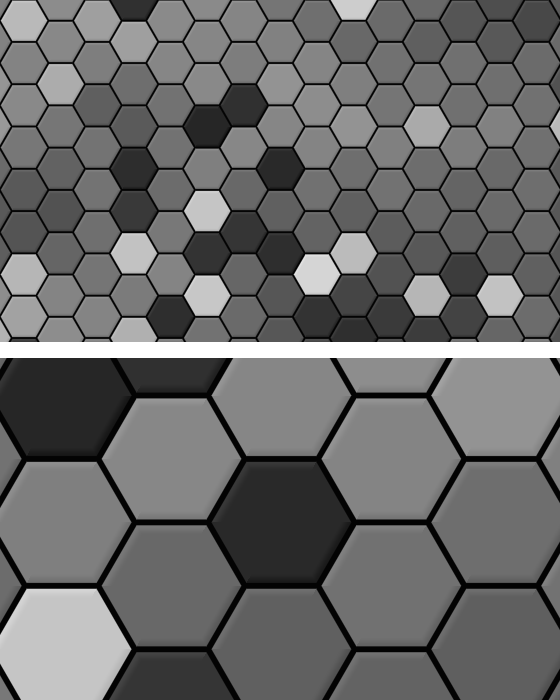
Top, the full canvas; bottom, a detail of the centre.
This pattern is drawn by a WebGL 2 fragment shader. Its source:

```glsl
#version 300 es
precision highp float;

uniform vec2 u_resolution;
out vec4 outColor;

float hash(vec2 p) {
    vec3 q = fract(vec3(p.xyx) * 0.1031);
    q += dot(q, q.yzx + 33.33);
    return fract((q.x + q.y) * q.z);
}

float valueNoise(vec2 p) {
    vec2 i = floor(p);
    vec2 f = fract(p);
    f = f * f * (3.0 - 2.0 * f);
    float low = mix(hash(i), hash(i + vec2(1.0, 0.0)), f.x);
    float high = mix(hash(i + vec2(0.0, 1.0)), hash(i + 1.0), f.x);
    return mix(low, high, f.y);
}

// Grey of one tile: broad drift, small jitter, a few very light or dark tiles
float tileGrey(vec2 center) {
    vec2 cell = round(center * vec2(1.1547, 2.0)) + 40.0;
    float jitter = hash(cell + 7.0) - 0.5;
    float grey = 0.43 + 0.42 * (valueNoise(center * 0.42 + 20.0) - 0.5) + 0.09 * jitter;
    grey += mix(0.05, -0.05, smoothstep(3.0, 9.0, center.x));

    float pick = hash(cell);
    if (pick > 0.91) grey = 0.74 + 0.22 * jitter;
    if (pick < 0.10) grey = 0.19 + 0.10 * jitter;
    return clamp(grey, 0.14, 0.87);
}

void main() {
    // One unit is the height of a hexagon
    float unitsAcross = 13.24;
    float pixel = unitsAcross / u_resolution.x;
    vec2 p = gl_FragCoord.xy * pixel - vec2(0.569, 0.595);

    // Nearest center among two interleaved rectangular lattices
    vec2 period = vec2(1.73205, 1.0);
    vec2 centerA = period * round(p / period);
    vec2 centerB = period * (round(p / period - 0.5) + 0.5);
    vec2 center = distance(p, centerA) < distance(p, centerB) ? centerA : centerB;
    vec2 local = p - center;

    // Distance to the flat-topped hexagon's border
    vec2 a = abs(local);
    float slanted = dot(a, vec2(0.866025, 0.5));
    float edge = 0.5 - max(a.y, slanted);

    // Soft bevel lit from the upper left
    vec2 normal = a.y > slanted ? vec2(0.0, 1.0) : vec2(0.866025, 0.5);
    normal *= sign(local);
    float rim = 1.0 - smoothstep(0.025, 0.10, edge);
    float grey = tileGrey(center) + 0.07 * rim * dot(normal, vec2(-0.5, 0.866));

    // Dark joints
    float tileMask = smoothstep(-0.75, 0.75, (edge - 0.023) / pixel);
    outColor = vec4(vec3(mix(0.01, grey, tileMask)), 1.0);
}
```
